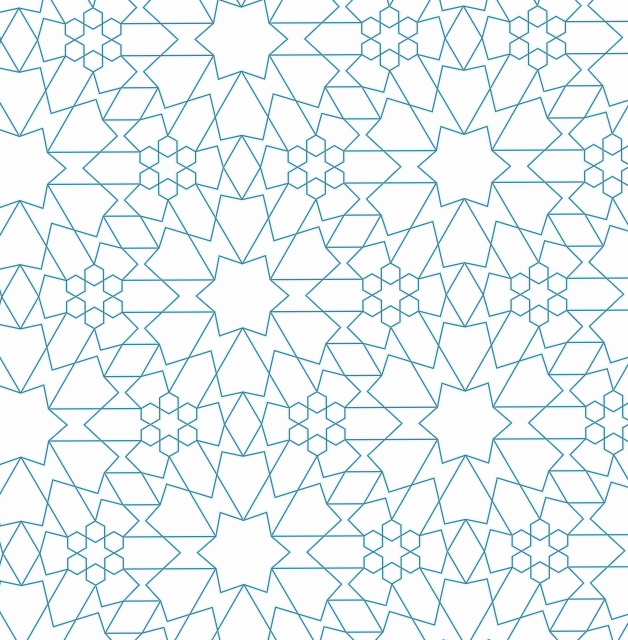
Reproduce this pattern procedurally as a Shadertoy shader.

```glsl
// Fine blue line lattice of six-pointed stars, kites, rhombi and hexagon rosettes.
#define PERIOD 0.401                     // star spacing, in canvas heights
#define ORIGIN vec2(0.3789, 0.5378)      // centre of one star
#define TILT 0.0045                      // slight rotation, radians
#define LINE_HALF 0.00098                // half line width, in canvas heights
#define HALO_HALF 0.0037                 // half width of the pale fringe
#define STAR_TIP 0.180                   // star tip radius, in periods
#define ARROW_TIP 0.247                  // arrowhead radius, in periods
#define PAPER vec3(0.992, 0.992, 0.992)
#define FRINGE vec3(0.910, 0.990, 1.000)
#define INK vec3(0.285, 0.480, 0.557)

const float ROOT3 = 1.7320508;

float segment(vec2 p, vec2 a, vec2 b) {
    vec2 ap = p - a, ab = b - a;
    return length(ap - ab * clamp(dot(ap, ab) / dot(ab, ab), 0.0, 1.0));
}

// Signed distance to a hexagon with vertices above and below its centre
float hexagon(vec2 p, float radius) {
    const vec2 n = vec2(0.5 * ROOT3, 0.5);
    p = abs(p);
    p -= 2.0 * min(dot(vec2(-n.y, n.x), p) , 0.0) * vec2(0.0);
    float inradius = radius * n.x;
    // Reflect into the sector around the vertical side
    vec2 m = vec2(-0.5 * ROOT3, 0.5);
    p -= 2.0 * max(dot(p, vec2(-0.5, 0.5 * ROOT3)), 0.0) * vec2(-0.5, 0.5 * ROOT3);
    return length(p - vec2(inradius, clamp(p.y, -0.5 * radius, 0.5 * radius)))
           * sign(p.x - inradius);
}

// Offset from the nearest star of a triangular lattice
vec2 starCell(vec2 p) {
    vec2 size = vec2(ROOT3, 1.0);
    vec2 a = mod(p + 0.5 * size, size) - 0.5 * size;
    vec2 b = mod(p, size) - 0.5 * size;
    return dot(a, a) < dot(b, b) ? a : b;
}

// Mirror into the wedge between 0 and 30 degrees
vec2 foldWedge(vec2 p) {
    vec2 n = vec2(-0.5, 0.5 * ROOT3);
    p = abs(p);
    p -= 2.0 * max(dot(p, n), 0.0) * n;
    return vec2(p.x, abs(p.y));
}

// Distance to the line work, in periods
float lattice(vec2 p) {
    p = foldWedge(starCell(p));

    float hexRadius = 1.0 / 24.0;
    vec2 rosette = vec2(1.0 / ROOT3, 0.0);
    vec2 hexCentre = rosette + hexRadius * vec2(-ROOT3, 1.0);
    vec2 hexCorner = hexCentre + hexRadius * vec2(-0.5 * ROOT3, 0.5);
    vec2 dent = 0.125 * vec2(0.5 * ROOT3, 0.5);
    vec2 rhombTip = 3.0 * dent;
    vec2 rhombSide = vec2(hexCorner.x, rhombTip.y);
    vec2 petalTip = vec2(0.381, 0.125);
    vec2 kiteTip = vec2(0.408, 0.125);

    // Star and the bands leaving its dents
    float d = segment(p, vec2(STAR_TIP, 0.0), dent);
    d = min(d, segment(p, dent, hexCorner));
    // Petal
    d = min(d, segment(p, vec2(ARROW_TIP, 0.0), petalTip));
    d = min(d, segment(p, petalTip, rhombTip));
    // Rhombus
    d = min(d, segment(p, rhombTip, rhombSide));
    // Kite beside the rosette
    d = min(d, segment(p, kiteTip, rhombSide));
    d = min(d, segment(p, kiteTip, hexCorner));
    // Rosette of hexagons
    return min(d, abs(hexagon(p - hexCentre, hexRadius)));
}

void mainImage(out vec4 fragColor, in vec2 fragCoord) {
    float pixel = 1.0 / iResolution.y;
    float c = cos(TILT), s = sin(TILT);
    vec2 p = mat2(c, -s, s, c) * (fragCoord * pixel - ORIGIN);
    float d = lattice(p / PERIOD) * PERIOD;

    float halo = clamp(0.5 + (HALO_HALF - d) / pixel, 0.0, 1.0);
    float ink = clamp(0.5 + (LINE_HALF - d) / pixel, 0.0, 1.0);
    vec3 colour = mix(PAPER, FRINGE, halo);
    fragColor = vec4(mix(colour, INK, ink), 1.0);
}
```
